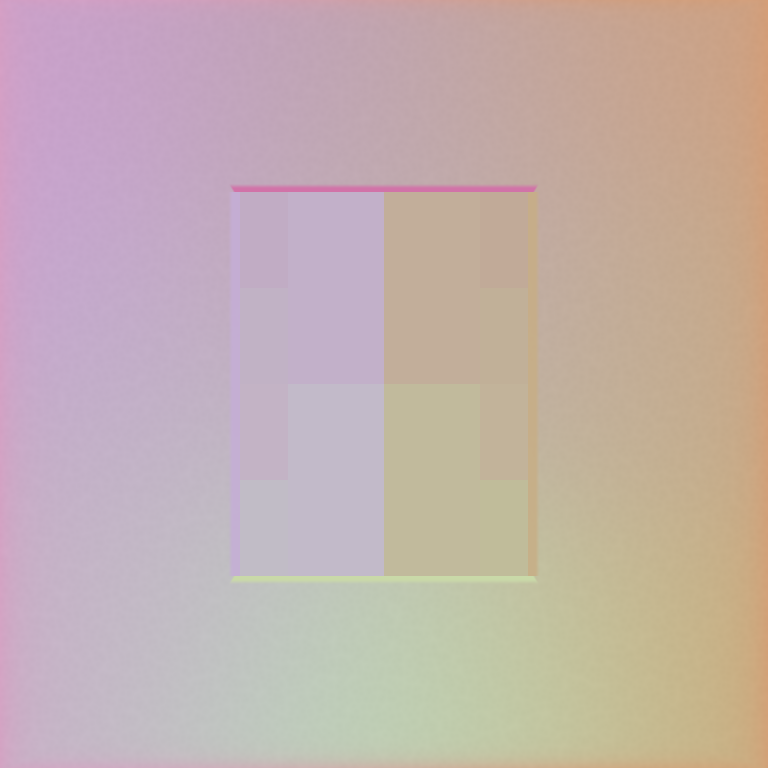
Reproduce this texture map procedurally as a WebGL 1 fragment shader.

```glsl
precision highp float;
// A pastel wall with a recessed, four-tone window panel and coloured rims.
// The wall blends Gaussian colour pools, edge tints and fine cellular grain;
// the panel is a mirrored grid of broad and narrow cells.
uniform vec2 u_resolution;

const vec2 PANEL_HALF = vec2(0.1875, 0.25);
const float SIDE_REACH = 0.2015;   // outer half width of the side rims
const float BAR_HEIGHT = 0.0095;   // thickness of the top and bottom rims
const float POOL_FALLOFF = 16.0;
const float GRAIN_SCALE = 110.0;
const float GRAIN_AMOUNT = 0.018;

const vec3 PINK = vec3(0.85, 0.62, 0.76);
const vec3 ORANGE = vec3(0.84, 0.61, 0.45);
const vec3 RIM_TOP = vec3(0.82, 0.45, 0.66);
const vec3 RIM_BOTTOM = vec3(0.79, 0.85, 0.66);
const vec3 RIM_LEFT = vec3(0.77, 0.68, 0.84);
const vec3 RIM_RIGHT = vec3(0.78, 0.68, 0.52);
const vec3 LILAC = vec3(0.760, 0.690, 0.790);
const vec3 GREY = vec3(0.760, 0.730, 0.790);
const vec3 TAN = vec3(0.760, 0.682, 0.602);
const vec3 OLIVE = vec3(0.755, 0.730, 0.610);

vec2 hash2(vec2 p) {
  vec2 q = vec2(dot(p, vec2(127.1, 311.7)), dot(p, vec2(269.5, 183.3)));
  return fract(sin(q) * 43758.5);
}

// Distance to the nearest scattered cell centre.
float cellular(vec2 p) {
  vec2 cell = floor(p);
  float nearest = 2.0;
  for (int j = -1; j <= 1; j++) {
    for (int i = -1; i <= 1; i++) {
      vec2 c = cell + vec2(float(i), float(j));
      nearest = min(nearest, distance(p, c + hash2(c)));
    }
  }
  return nearest;
}

void addPool(inout vec4 sum, vec2 uv, vec2 centre, vec3 colour) {
  vec2 d = uv - centre;
  sum += vec4(colour, 1.0) * exp(-POOL_FALLOFF * dot(d, d));
}

vec3 wall(vec2 uv) {
  vec4 sum = vec4(0.0);
  // Upper row
  addPool(sum, uv, vec2(0.04, 0.96), vec3(0.79, 0.63, 0.79));
  addPool(sum, uv, vec2(0.40, 0.96), vec3(0.75, 0.63, 0.73));
  addPool(sum, uv, vec2(0.70, 0.94), vec3(0.76, 0.65, 0.60));
  addPool(sum, uv, vec2(0.98, 0.96), vec3(0.81, 0.63, 0.50));
  // Middle row
  addPool(sum, uv, vec2(0.05, 0.66), vec3(0.78, 0.64, 0.83));
  addPool(sum, uv, vec2(0.22, 0.50), vec3(0.75, 0.70, 0.77));
  addPool(sum, uv, vec2(0.50, 0.70), vec3(0.75, 0.68, 0.70));
  addPool(sum, uv, vec2(0.74, 0.52), vec3(0.75, 0.69, 0.63));
  addPool(sum, uv, vec2(0.98, 0.55), vec3(0.78, 0.66, 0.52));
  // Lower row
  addPool(sum, uv, vec2(0.04, 0.20), vec3(0.79, 0.67, 0.79));
  addPool(sum, uv, vec2(0.25, 0.18), vec3(0.75, 0.76, 0.77));
  addPool(sum, uv, vec2(0.48, 0.10), vec3(0.735, 0.84, 0.73));
  addPool(sum, uv, vec2(0.70, 0.13), vec3(0.765, 0.78, 0.62));
  addPool(sum, uv, vec2(0.98, 0.14), vec3(0.79, 0.67, 0.49));
  vec3 colour = sum.rgb / sum.a;

  // Tints hugging the canvas border
  vec3 edgeColour = mix(PINK, ORANGE, smoothstep(0.1, 0.9, uv.x));
  vec2 margin = min(uv, 1.0 - uv);
  float edge = max(exp(-margin.x / 0.025), exp(-margin.y / 0.012) * 0.75);
  colour = mix(colour, edgeColour, 0.75 * edge);

  float grain = 0.65 * cellular(uv * GRAIN_SCALE)
              + 0.35 * cellular(uv * GRAIN_SCALE * 0.47 + 7.3);
  return colour + GRAIN_AMOUNT * (grain - 0.45);
}

vec3 panel(vec2 q, float px) {
  float right = smoothstep(-px, px, q.x);
  float upper = smoothstep(-px, px, q.y);
  vec3 colour = mix(mix(GREY, OLIVE, right), mix(LILAC, TAN, right), upper);

  // Narrow outer columns alternate tone every quarter of the height
  float narrow = smoothstep(0.125 - px, 0.125 + px, abs(q.x));
  float highHalf = smoothstep(0.125 - px, 0.125 + px, q.y);
  float lowHalf = smoothstep(-0.125 - px, -0.125 + px, q.y);
  vec3 upperShift = mix(vec3(-0.004, 0.010, -0.018), vec3(-0.002, -0.014, -0.020), highHalf);
  vec3 lowerShift = mix(vec3(-0.002, 0.008, -0.014), vec3(0.005, -0.030, -0.018), lowHalf);
  vec3 shift = mix(lowerShift, upperShift, upper);
  shift.b *= mix(1.0, 0.3, right);
  return colour + narrow * shift;
}

void main() {
  vec2 uv = gl_FragCoord.xy / u_resolution;
  vec2 q = uv - 0.5;
  vec2 a = abs(q);
  float px = 0.5 / min(u_resolution.x, u_resolution.y);
  vec3 colour = wall(uv);

  // Side rims fade softly into the wall
  float inHeight = 1.0 - smoothstep(PANEL_HALF.y - px, PANEL_HALF.y + px, a.y);
  float side = 1.0 - smoothstep(SIDE_REACH - 0.005, SIDE_REACH + 0.002, a.x);
  colour = mix(colour, q.x < 0.0 ? RIM_LEFT : RIM_RIGHT, side * inHeight * 0.85);

  // Top and bottom bars have slanted ends and a soft outer edge
  float rise = a.y - PANEL_HALF.y;
  float reach = 0.195 + 0.6 * clamp(rise, 0.0, BAR_HEIGHT);
  float span = 1.0 - smoothstep(reach - 0.002, reach + 0.002, a.x);
  float bar = smoothstep(-px, px, rise) * (1.0 - smoothstep(0.004, BAR_HEIGHT + 0.002, rise));
  colour = mix(colour, q.y > 0.0 ? RIM_TOP : RIM_BOTTOM, span * bar);

  float inside = inHeight * (1.0 - smoothstep(PANEL_HALF.x - px, PANEL_HALF.x + px, a.x));
  gl_FragColor = vec4(mix(colour, panel(q, px), inside), 1.0);
}
```
